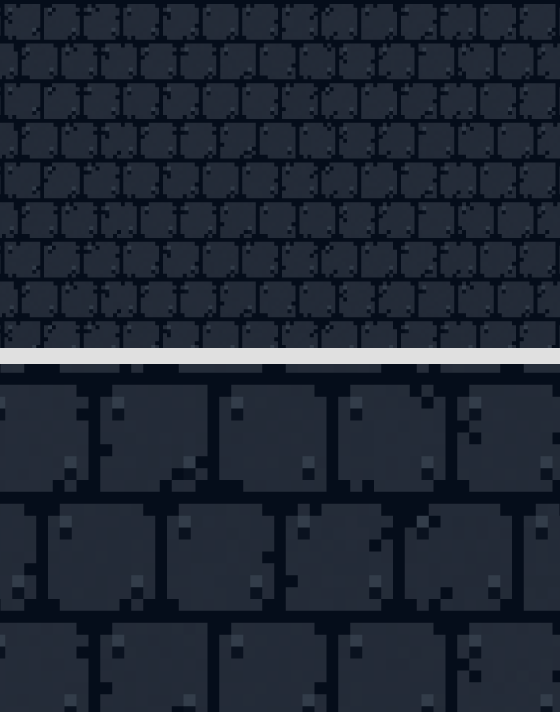
Top, the full canvas; bottom, a detail of the centre.
Write a Shadertoy shader that draws this texture.

```glsl
// Dark blue pixel-art wall of staggered riveted stone plates with chipped edges.

const vec3 MORTAR = vec3(0.02, 0.05, 0.10);
const vec3 FACE   = vec3(0.14, 0.17, 0.22);
const vec3 SHADOW = vec3(0.04, 0.07, 0.12);
const vec3 GLINT  = vec3(0.20, 0.24, 0.29);

vec3 hash3(vec3 p) {
    p = fract(p * vec3(0.1031, 0.1130, 0.0973) + 0.137);
    p += dot(p, p.yxz + 33.33);
    return fract((p.xxy + p.yxx) * p.zyx);
}

bool isCell(vec2 cell, vec2 target) {
    return all(lessThan(abs(cell - target), vec2(0.5)));
}

// Edge chips on a 9 x 9 plate: one possible bite per side, some two cells deep.
bool isChipped(vec2 cell, vec2 plate) {
    float parity = mod(plate.y, 2.0);
    for (int side = 0; side < 4; side++) {
        // Alternate rows share their wear, apart from a small row-dependent change.
        vec3 h = hash3(vec3(plate.x, parity, float(side)) * 7.0 + 3.0);
        float rowChange = hash3(vec3(plate, float(side) + 11.0)).x - 0.5;
        float chance = side == 3 ? 0.75 : 0.45;
        if (h.x + 0.2 * rowChange > chance) continue;

        vec2 axes = side < 2 ? cell : cell.yx;      // x: depth, y: along the side
        float depth = side % 2 == 0 ? axes.x : 8.0 - axes.x;
        float start = 1.0 + floor(h.y * 6.0);
        if (isCell(vec2(depth, axes.y), vec2(0.0, start))) return true;
        if (h.z < 0.3 && isCell(vec2(depth, axes.y), vec2(1.0, start + 1.0))) return true;
    }
    return false;
}

// Colour at a point measured in cells from the top left; plates repeat every 10 cells.
vec3 wallColor(vec2 p) {
    float row = floor(p.y / 10.0);
    p.x -= mod(row, 2.0) < 0.5 ? 0.1 : 4.5;
    vec2 plate = vec2(floor(p.x / 10.0), row);
    vec2 cell = floor(p - 10.0 * plate) - 1.0;

    // Joints and notched corners
    if (min(cell.x, cell.y) < -0.5) return MORTAR;
    vec2 fromCentre = abs(cell - 4.0);
    bool corner = min(fromCentre.x, fromCentre.y) > 3.5;
    if (corner && hash3(vec3(plate.x, mod(row, 2.0), cell.x + 2.0 * cell.y)).x < 0.9) return MORTAR;

    // Rivets: a bright cell above a dark one
    if (isCell(cell, vec2(1, 1)) || isCell(cell, vec2(7, 6))) return GLINT;
    if (isCell(cell, vec2(1, 2)) || isCell(cell, vec2(7, 7))) return SHADOW;
    if (isChipped(cell, plate)) return MORTAR;

    // Faint tone change between plates and cells
    float tone = hash3(vec3(plate, 5.0)).y + hash3(vec3(floor(p), 9.0)).z - 1.0;
    return FACE + 0.005 * tone;
}

void mainImage(out vec4 fragColor, in vec2 fragCoord) {
    // Average a 4 x 4 grid of samples for smooth edges
    vec3 color = vec3(0.0);
    for (int i = 0; i < 16; i++) {
        vec2 offset = (vec2(i % 4, i / 4) - 1.5) * 0.3;
        vec2 point = fragCoord + offset;
        point.y = iResolution.y - point.y;
        color += wallColor(point / iResolution.x * 141.2);
    }
    fragColor = vec4(color / 16.0, 1.0);
}
```
